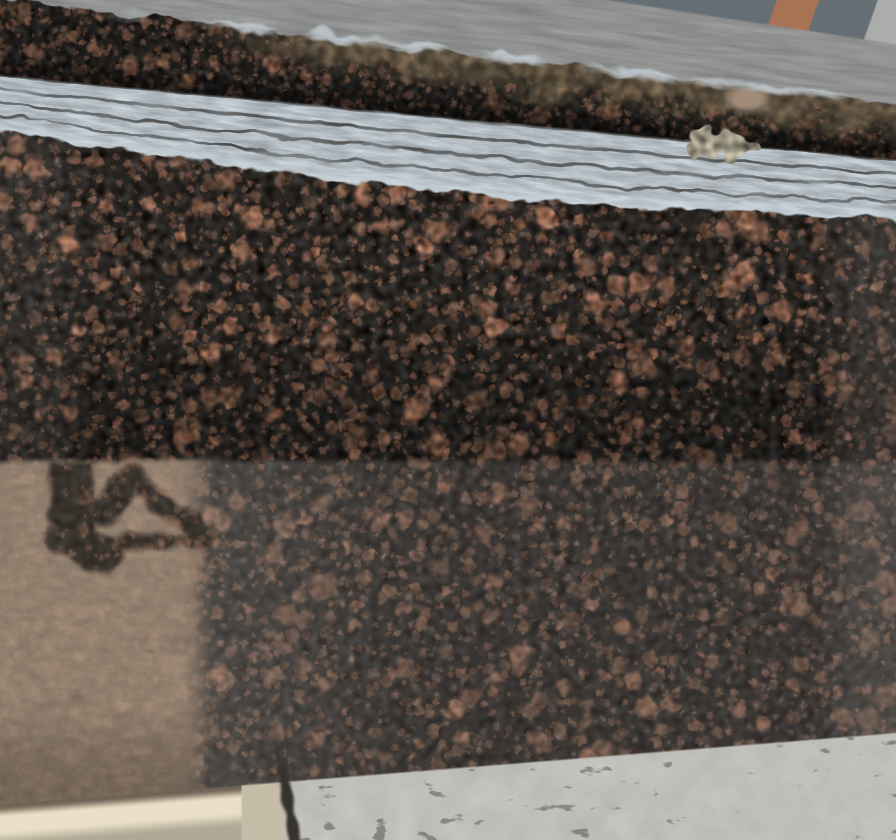
Reproduce this texture procedurally as a WebGL 2 fragment shader.

```glsl
#version 300 es
precision highp float;
// Polished brown granite slab below a stack of pale slab edges, over a light floor.
// Sloped lines split the scene, scattered round grains form the stone, and soft
// masks lay a haze, a warm patch and a dark silhouette over its polish.
uniform vec2 u_resolution;
out vec4 outColor;

const float SOFT = 0.0018;
const float HORIZON = 0.451;
const float WARM_RIGHT = 0.237;
const vec3 STONE_DARK = vec3(0.14, 0.13, 0.12);
const vec3 GRAIN = vec3(0.59, 0.41, 0.32);
const vec3 HAZE = vec3(0.45, 0.43, 0.415);
const vec3 WARM = vec3(0.63, 0.55, 0.475);
const vec3 PALE_EDGE = vec3(0.7, 0.735, 0.76);
const vec3 CONCRETE = vec3(0.56, 0.565, 0.56);
const vec3 FLOOR = vec3(0.75, 0.75, 0.73);
const vec3 CREAM = vec3(0.92, 0.88, 0.78);
const vec3 MOSS = vec3(0.4, 0.35, 0.27);

vec2 hash2(vec2 p) {
  vec3 h = fract(p.xyx * vec3(0.1031, 0.103, 0.0973));
  h += dot(h, h.yzx + 33.33);
  return fract((h.xx + h.yz) * h.zy);
}

float corner(vec2 i, vec2 f, vec2 o) { return dot(hash2(i + o) * 2.0 - 1.0, f - o); }

// Gradient noise
float noise(vec2 p) {
  vec2 i = floor(p), f = fract(p), w = f * f * (3.0 - 2.0 * f), e = vec2(1, 0);
  return mix(mix(corner(i, f, e.yy), corner(i, f, e), w.x),
             mix(corner(i, f, e.yx), corner(i, f, e.xx), w.x), w.y);
}

float fbm(vec2 p) {
  return noise(p) + 0.5 * noise(p * 2.1 + 7.0) + 0.25 * noise(p * 4.3 + 19.0);
}

float inside(float d) { return smoothstep(-SOFT, SOFT, d); }

float capsule(vec2 p, vec2 a, vec2 b, float r) {
  vec2 ab = b - a;
  return length(p - a - ab * clamp(dot(p - a, ab) / dot(ab, ab), 0.0, 1.0)) - r;
}

// Strongest round grain near p, one candidate per cell
float grains(vec2 p, float density) {
  p += 0.4 * vec2(noise(p * 2.5), noise(p * 2.5 + 31.0));
  float best = 0.0;
  for (int n = 0; n < 9; n++) {
    vec2 id = floor(p) + vec2(n % 3 - 1, n / 3 - 1), r = hash2(id), k = hash2(id + 57.0);
    float radius = mix(0.2, 0.48, k.y);
    float disc = 1.0 - smoothstep(radius - 0.2, radius + 0.1, length(p - id - r));
    best = max(best, disc * step(k.x, density) * mix(0.5, 1.0, r.y));
  }
  return best;
}

vec3 granite(vec2 p) {
  float g = max(grains(p * 31.0, 0.3), 0.85 * grains(p * 50.0 + 11.0, 0.45));
  g = max(g, 0.65 * grains(p * 85.0 + 23.0, 0.6)) * (0.9 + 0.9 * noise(p * 120.0));
  return mix(STONE_DARK, GRAIN, g) + 0.17 * noise(p * 95.0);
}

// Slab face with its reflections
vec3 polishedSlab(vec2 p) {
  vec3 stone = granite(p);
  vec3 col = stone * (1.06 - 0.22 * smoothstep(0.68, 0.48, p.y));
  col = mix(col, HAZE, 0.25 * smoothstep(0.96, 1.03, p.x) + 0.15 * smoothstep(0.12, 0.05, p.x));
  float below = smoothstep(0.006, -0.006, p.y - HORIZON + 0.006 * noise(p * 30.0));
  col += (HAZE - 0.6 * col) * below * (0.28 + 0.2 * smoothstep(0.55, 0.2, p.x));
  float warm = below * smoothstep(0.022, -0.022, p.x - WARM_RIGHT + 0.01 * noise(p * 12.0));
  vec3 glow = WARM * (1.0 + 0.12 * fbm(p * vec2(45, 90))) * (1.0 - 0.2 * smoothstep(0.18, 0.06, p.y));
  glow *= 1.0 - 0.3 * smoothstep(0.25, 0.45, fbm(p * vec2(18, 40))) * smoothstep(0.05, 0.0, abs(p.y - 0.2));
  // Silhouette: leg, foot, two arms, bar
  float d = capsule(p, vec2(0.083, 0.47), vec2(0.088, 0.375), 0.026);
  d = min(d, capsule(p, vec2(0.078, 0.36), vec2(0.125, 0.338), 0.022));
  d = min(d, capsule(p, vec2(0.122, 0.39), vec2(0.155, 0.43), 0.018));
  d = min(d, capsule(p, vec2(0.155, 0.43), vec2(0.245, 0.36), 0.013));
  d = min(d, capsule(p, vec2(0.125, 0.353), vec2(0.235, 0.357), 0.009));
  float figure = smoothstep(0.006, -0.006, d + 0.012 * noise(p * 45.0));
  col = mix(col, mix(stone, glow, 0.86), warm);
  return mix(col, mix(stone, WARM * 0.55, 0.4), figure * below);
}

void main() {
  vec2 p = gl_FragCoord.xy / u_resolution * vec2(16.0 / 15.0, 1.0);
  float rough = fbm(p * vec2(22, 30)), along = p.y + 0.12 * p.x;
  float depth = 1.003 - along + 0.012 * rough;
  float stackTop = 0.91 - 0.094 * p.x + 0.002 * rough;
  float stackBottom = 0.844 - 0.175 * p.x + 0.072 * p.x * p.x + 0.012 * rough;
  float drop = 0.042 + 0.08 * p.x - p.y;
  // Concrete ledge and the blocks behind it
  vec3 col = CONCRETE * (1.0 + 0.18 * fbm(vec2(p.x * 12.0, along * 130.0)));
  float lean = p.x + 0.35 * (1.0 - p.y);
  vec3 blocks = mix(vec3(0.4, 0.43, 0.46), vec3(0.66, 0.45, 0.33), inside(0.025 - abs(lean - 0.95)));
  blocks = mix(blocks, CONCRETE * 1.2, inside(lean - 1.045));
  col = mix(col, blocks, inside(p.y - 1.0 + 0.153 * (p.x - 0.722)));
  // Rear slab with mossy, chipped upper edge
  float moss = smoothstep(0.055, 0.01, depth + 0.02 * rough) * smoothstep(0.2, 0.42, p.x);
  vec3 rear = mix(granite(p * 1.25 + 4.0) * 0.85, MOSS * (1.0 + 0.8 * noise(p * 80.0)), 0.8 * moss);
  rear = mix(rear, WARM, smoothstep(0.03, 0.01, length((p - vec2(0.89, 0.882)) * vec2(0.8, 1.4))));
  col = mix(col, rear * (1.0 - 0.4 * smoothstep(0.03, 0.005, p.y - stackTop)), inside(depth));
  float rim = smoothstep(0.008, 0.002, abs(depth + 0.004 * noise(p * 50.0)));
  col = mix(col, PALE_EDGE * 1.1, 0.8 * rim * smoothstep(-0.25, 0.15, noise(p * 19.0)) * smoothstep(0.1, 0.25, p.x));
  // Stacked pale edges with dark seams and a scrap on top
  float t = (stackTop - p.y) / (stackTop - stackBottom);
  float seam = smoothstep(0.65, 0.98, cos(26.4 * t + 0.75 * noise(vec2(p.x * 9.0, 3))));
  seam *= smoothstep(0.95, 0.65, t) * (0.55 + 0.5 * noise(p * vec2(16, 60)));
  vec3 stack = mix(PALE_EDGE * (1.0 + 0.24 * fbm(vec2(p.x * 24.0, along * 160.0))), STONE_DARK, seam);
  stack = mix(stack, PALE_EDGE * 1.18, 0.5 * smoothstep(0.8, 0.97, t));
  col = mix(col, stack, inside(stackTop - p.y));
  float scrap = length((p - vec2(0.858, 0.828)) * vec2(0.65, 1.2)) + 0.03 * noise(p * 60.0);
  col = mix(col, CREAM * (0.65 + 0.6 * noise(p * 95.0)), smoothstep(0.025, 0.02, scrap));
  col = mix(col, polishedSlab(p), inside(stackBottom - p.y));
  // Floor, sunlit strip, block and dark gap
  vec3 ground = FLOOR * (1.0 + 0.06 * fbm(p * 30.0)) * (1.0 - 0.3 * smoothstep(0.32, 0.5, fbm(p * vec2(32, 65))));
  vec3 strip = mix(WARM * 0.7, CREAM, smoothstep(0.002, 0.016, drop));
  ground = mix(ground, mix(strip, CREAM * 0.75, smoothstep(0.03, 0.05, drop)), inside(0.288 - p.x));
  ground = mix(ground, CREAM * 0.84, inside(0.026 - abs(p.x - 0.314)));
  col = mix(col, ground, inside(drop));
  float gap = capsule(p, vec2(0.326, 0.14), vec2(0.353, -0.01), 0.006) + 0.004 * noise(p * 50.0);
  col = mix(col, STONE_DARK * 1.5, smoothstep(0.004, -0.003, gap) * smoothstep(0.16, 0.07, p.y));
  outColor = vec4(clamp(col, 0.0, 1.0), 1.0);
}
```
